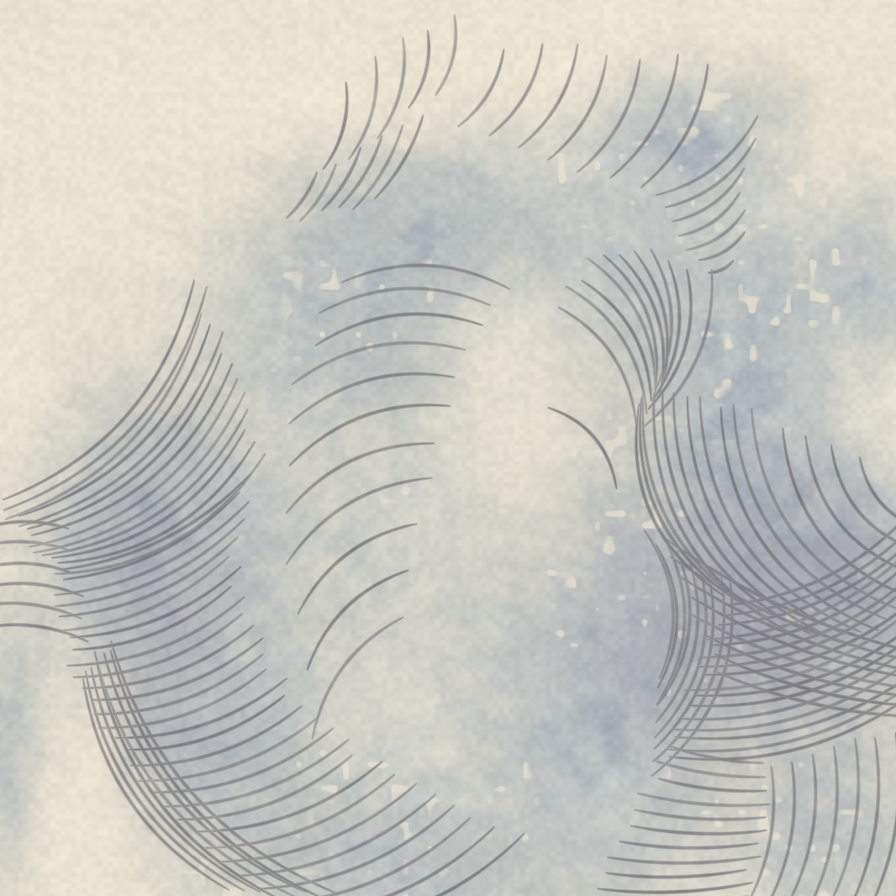
This background is drawn by a three.js fragment shader. Its source:

```glsl
// Weathered cream plaster under soft blue-grey washes, engraved with curved hatching.
// Washes are noisy elliptical glows; each hatch family blends a few bowed strokes
// into an evenly spaced set with slightly uneven ends.
varying vec2 vUv;

const vec3 CREAM = vec3(.925, .893, .825);
const vec3 STONE = vec3(.835, .83, .785);
const vec3 MIST = vec3(.745, .765, .76);
const vec3 SLATE = vec3(.64, .675, .715);
const vec3 VIOLET = vec3(.64, .635, .68);
const vec3 INK = vec3(.455, .445, .46);
const float INK_STRENGTH = .78;
const float LINE_HALF_WIDTH = .0019;
const float LINE_SOFTNESS = .0013;
const float END_JITTER = .018;
const float EDGE_WARP = .065;
const float GRAIN = .045;
const int MAX_STROKES = 30;

float hash(vec2 p) {
  return fract(sin(dot(p, vec2(127.1, 311.7))) * 43758.5);
}

float noise(vec2 p) {
  vec2 i = floor(p), f = fract(p), e = vec2(1, 0);
  f = f * f * (3.0 - 2.0 * f);
  return mix(mix(hash(i), hash(i + e.xy), f.x),
             mix(hash(i + e.yx), hash(i + e.xx), f.x), f.y);
}

// Layered noise centred on zero.
float mottle(vec2 p) {
  float sum = -.48, gain = .5;
  for (int i = 0; i < 5; i++) {
    sum += gain * noise(p);
    p = p * 2.03 + 17.3;
    gain *= .5;
  }
  return sum;
}

// Soft ellipse; shape holds centre and radii. Returns what it leaves uncovered.
float veil(vec2 p, vec4 shape, float strength) {
  vec2 d = (p - shape.xy) / shape.zw;
  return 1.0 - strength * exp(-dot(d, d));
}

// Tapered stroke from ends.xy to ends.zw, bowed to its left by bend * length.
float stroke(vec2 p, vec4 ends, float bend) {
  vec2 chord = ends.zw - ends.xy, rel = p - ends.xy;
  float len = length(chord);
  vec2 dir = chord / len;
  float along = dot(rel, dir) / len;
  float t = clamp(along, 0.0, 1.0), arch = t * (1.0 - t);
  float side = dot(rel, vec2(-dir.y, dir.x)) - 4.0 * bend * len * arch;
  float slope = 4.0 * bend * (1.0 - 2.0 * t);
  float dist = length(vec2((along - t) * len, side / sqrt(1.0 + slope * slope)));
  float halfWidth = LINE_HALF_WIDTH * (.35 + 1.3 * sqrt(arch));
  return 1.0 - smoothstep(halfWidth - LINE_SOFTNESS, halfWidth + LINE_SOFTNESS, dist);
}

// Strokes spread along a curve through three given ones.
void hatch(inout float ink, vec4 first, vec4 middle, vec4 last, float bend, float count) {
  vec4 curve = 2.0 * (first + last) - 4.0 * middle;
  for (int i = 0; i < MAX_STROKES; i++) {
    float n = float(i), s = n / (count - 1.0);
    if (n >= count) break;
    vec4 ends = first + s * (last - first - curve + s * curve);
    vec2 dir = normalize(ends.zw - ends.xy);
    vec2 shift = vec2(hash(vec2(n, count)), hash(vec2(n, bend))) - .5;
    ends += END_JITTER * vec4(dir * shift.x, dir * shift.y);
    ink = max(ink, stroke(vUv, ends, bend) * (.85 + .3 * shift.x));
  }
}

// Strokes spread evenly between two given ones.
void hatch(inout float ink, vec4 first, vec4 last, float bend, float count) {
  hatch(ink, first, .5 * (first + last), last, bend, count);
}

float washAmount(vec2 p) {
  // Crown and right flank
  float bare = veil(p, vec4(.5, .75, .18, .09), .72) * veil(p, vec4(.77, .85, .09, .075), .75);
  bare *= veil(p, vec4(.36, .64, .12, .1), .55) * veil(p, vec4(.7, .7, .13, .12), .45);
  bare *= veil(p, vec4(.83, .56, .11, .2), .75) * veil(p, vec4(1, .69, .16, .1), .6);
  bare *= veil(p, vec4(.9, .35, .17, .14), .9) * veil(p, vec4(.93, .07, .13, .13), .55);
  // Left flank and base
  bare *= veil(p, vec4(.17, .4, .13, .15), .8) * veil(p, vec4(.24, .18, .12, .13), .6);
  bare *= veil(p, vec4(.44, .04, .2, .11), .6) * veil(p, vec4(0, .16, .045, .15), .6);
  // Interior
  bare *= veil(p, vec4(.67, .2, .12, .22), .75) * veil(p, vec4(.46, .42, .24, .3), .4);
  float light = veil(p, vec4(.57, .51, .075, .18), .62) * veil(p, vec4(.09, .06, .065, .14), .7);
  return (1.0 - bare) * light;
}

float engraving() {
  // Upper tufts
  float ink = 0.0;
  hatch(ink, vec4(.359, .805, .388, .915), vec4(.488, .902, .509, .99), -.1, 5.0);
  hatch(ink, vec4(.32, .757, .352, .805), vec4(.417, .776, .475, .876), -.06, 6.0);
  hatch(ink, vec4(.514, .863, .566, .951), vec4(.714, .788, .794, .935), -.1, 7.0);
  hatch(ink, vec4(.736, .785, .845, .87), vec4(.788, .694, .82, .71), -.11, 7.0);
  // Left flank, sweeping round to the base
  hatch(ink, vec4(0, .438, .219, .69), vec4(.065, .362, .29, .49), -.13, 13.0);
  hatch(ink, vec4(.065, .362, .28, .473), vec4(.125, .175, .312, .24), vec4(.352, -.04, .586, .07), -.09, 29.0);
  hatch(ink, vec4(.091, .245, .26, 0), vec4(.124, .284, .378, 0), -.12, 8.0);
  hatch(ink, vec4(-.02, .41, .08, .41), vec4(-.02, .3, .09, .285), .08, 6.0);
  // Interior arcs
  hatch(ink, vec4(.384, .685, .56, .678), vec4(.319, .479, .495, .544), vec4(.352, .18, .449, .31), .12, 11.0);
  // Right fan and the bundles below it
  hatch(ink, vec4(.625, .655, .708, .53), vec4(.69, .72, .735, .57), vec4(.792, .694, .714, .52), .13, 11.0);
  ink = max(ink, stroke(vUv, vec4(.612, .545, .688, .455), .15));
  hatch(ink, vec4(.71, .557, .807, .336), vec4(.781, .557, .964, .29), vec4(.957, .492, 1.04, .407), -.16, 15.0);
  hatch(ink, vec4(.807, .323, 1.03, .44), vec4(.742, .154, 1.03, .232), -.1, 16.0);
  hatch(ink, vec4(.74, .4, 1.03, .27), vec4(.8, .25, 1.03, .2), -.05, 8.0);
  hatch(ink, vec4(.72, .4, .735, .25), vec4(.814, .35, .73, .14), .14, 9.0);
  hatch(ink, vec4(.749, .167, .86, .147), vec4(.65, -.01, .833, 0), -.04, 11.0);
  hatch(ink, vec4(.86, .14, .835, -.01), vec4(1, .185, .97, -.01), .08, 7.0);
  return ink;
}

void main() {
  vec2 p = vUv, warp = vec2(mottle(p * 9.0), mottle(p * 9.0 + 40.0));
  float blotch = mottle(p * 38.0);
  float wash = washAmount(p + EDGE_WARP * warp);
  wash += blotch * (.65 * wash + .1);
  vec3 color = mix(CREAM, STONE, smoothstep(0.0, .34, wash));
  color = mix(color, MIST, smoothstep(.25, .62, wash));
  color = mix(color, SLATE, smoothstep(.6, 1.0, wash));
  float shade = 1.0 - veil(p, vec4(.84, .3, .17, .15), .75) * veil(p, vec4(.18, .28, .1, .2), .5);
  color = mix(color, VIOLET, shade * smoothstep(.1, .7, wash));
  // Plaster grain and pale chips
  color += GRAIN * (noise(p * 170.0) - .5 + warp.x);
  float chips = smoothstep(.8, .92, noise(p * 75.0)) * smoothstep(0.0, .17, warp.y);
  color = mix(color, CREAM, .7 * chips);
  color = mix(color, INK, INK_STRENGTH * engraving() * (1.0 + .5 * blotch));
  gl_FragColor = vec4(color, 1);
}
```
